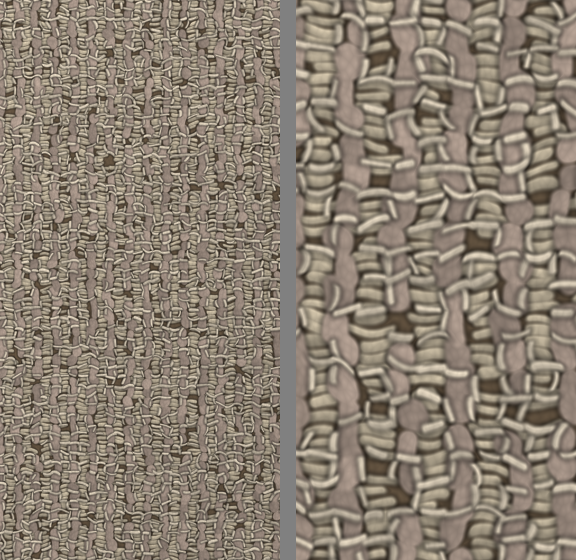
Left: the whole. Right: its middle third, enlarged.
Give the GLSL for this texture, as a WebGL 2 fragment shader.

```glsl
#version 300 es
precision highp float;
// Coarse woven upholstery: mauve warp floats between ribbed beige yarn and fine loose loops.

#define COLUMNS 15.2                    // warp columns across the canvas width
#define ROW 0.524                       // weft row height, in column widths
#define EDGE 0.055                      // softness of yarn edges
#define SHADOW 0.34                     // darkness of the shadow around a yarn
#define GRAIN 0.13                      // strength of the fibre mottling
#define GAP vec3(0.37, 0.31, 0.24)
#define MAUVE vec3(0.60, 0.535, 0.49)
#define BEIGE vec3(0.68, 0.635, 0.55)
#define THREAD vec3(0.76, 0.715, 0.64)

uniform vec2 u_resolution;
out vec4 fragColor;

vec4 hash4(vec2 p) {
    vec4 h = fract(p.xyxy * vec4(0.1031, 0.1030, 0.0973, 0.1099));
    h += dot(h, h.wzxy + 33.33);
    return fract((h.xxyz + h.yzzw) * h.zywx);
}

// Distance to the nearest of scattered points
float cellular(vec2 p) {
    float nearest = 1.5;
    for (int j = -1; j <= 1; j++)
        for (int i = -1; i <= 1; i++) {
            vec2 id = floor(p) + vec2(i, j);
            nearest = min(nearest, length(id + hash4(id + 71.0).xy - p));
        }
    return nearest;
}

// Slow bending of the weave from layered sines
vec2 wobble(vec2 q) {
    vec2 slow = sin(q.yx * vec2(0.9, 0.7) + vec2(0.4, 2.1));
    vec2 mid = sin(q.yx * vec2(2.7, 3.3) + q * 1.3);
    vec2 fine = sin(q.yx * vec2(6.1, 7.3) - q * vec2(2.9, 2.3));
    return 0.05 * slow + 0.04 * mid + 0.025 * fine;
}

// Short bent yarn pieces along x, one per cell: cover, shade, tone, shadow
vec4 yarns(vec2 q, vec2 cell, vec2 size, float spread, float amount, float seed) {
    vec4 result = vec4(0.0);
    for (int j = -1; j <= 1; j++)
        for (int i = -1; i <= 1; i++) {
            vec2 id = floor(q / cell) + vec2(i, j);
            vec4 r = hash4(id + seed);
            vec4 k = hash4(id + seed + 37.0);
            if (k.x > amount) continue;
            vec2 d = q - (id + 0.5 + 0.28 * (r.xy - 0.5)) * cell;
            float angle = (r.z - 0.5) * spread;
            d = mat2(cos(angle), -sin(angle), sin(angle), cos(angle)) * d;
            d.y += (k.y - 0.5) * spread * 2.5 * d.x * d.x;
            vec2 extent = size * (0.75 + 0.5 * vec2(r.w, k.z));
            float reach = max(abs(d.x) - max(extent.x - extent.y, 0.0), 0.0);
            float dist = length(vec2(reach, d.y)) - extent.y;
            float cover = smoothstep(EDGE, -EDGE, dist);
            float shade = clamp(0.5 + 0.5 * d.y / extent.y, 0.0, 1.0);
            float shadow = max(result.w, 1.0 - smoothstep(-0.02, 0.13, dist));
            result = vec4(mix(result.xyz, vec3(1.0, shade, k.w), cover), shadow);
        }
    return result;
}

// Paints one yarn layer with its shadow over what lies below
vec3 lay(vec3 below, vec4 yarn, vec3 tint, float relief) {
    float light = 1.0 + relief * (yarn.y - 0.5) + 0.22 * (yarn.z - 0.5);
    return mix(below * (1.0 - SHADOW * yarn.w), tint * light, yarn.x);
}

void main() {
    vec2 uv = gl_FragCoord.xy / u_resolution;
    vec2 flatPos = gl_FragCoord.xy / u_resolution.x * COLUMNS;
    vec2 q = flatPos + wobble(flatPos);

    // Ribbed beige strips, then the broad mauve floats beside them
    vec4 ribs = yarns(q, vec2(1.0, 0.225), vec2(0.34, 0.1), 0.35, 0.95, 3.0);
    vec4 floats = yarns(q.yx + vec2(0.0, 0.5), vec2(ROW, 1.0), vec2(0.33, 0.24), 0.2, 0.95, 11.0);
    vec3 color = lay(GAP, ribs, BEIGE, 0.35);
    color = lay(color, floats, MAUVE, 0.1);

    // Fine loops: upright ones along column edges, level ones between rows
    vec4 upright = yarns(q.yx, vec2(ROW, 0.5), vec2(0.21, 0.06), 0.9, 0.55, 23.0);
    vec4 level = yarns(q + vec2(0.25, 0.5 * ROW), vec2(0.5, ROW), vec2(0.25, 0.065), 0.8, 0.65, 41.0);
    color = lay(color, upright, THREAD, 0.25);
    color = lay(color, level, THREAD, 0.3);

    // Fibre mottling and gentle uneven light
    float fibre = cellular(q * vec2(8.0, 6.0)) + 0.6 * cellular(q * vec2(3.1, 2.3) + 19.0);
    color *= 1.0 + GRAIN * (0.78 - fibre);
    color *= 1.0 + 0.07 * (uv.y - 0.5) - 0.05 * (uv.x - 0.5);
    fragColor = vec4(clamp(color, 0.0, 1.0), 1.0);
}
```
